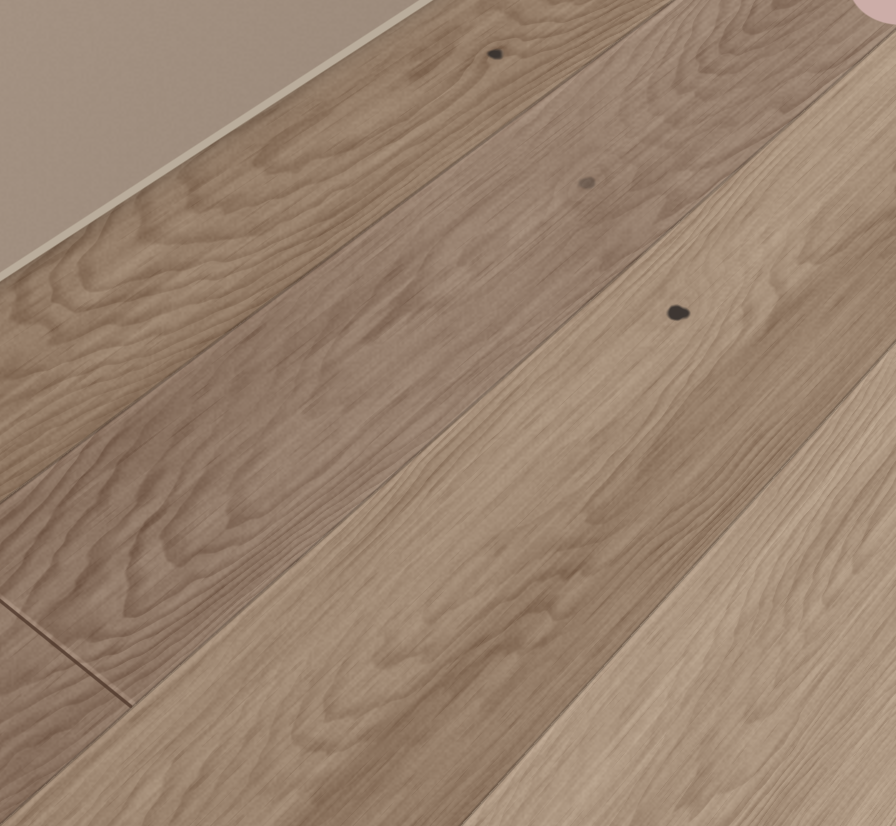
This texture is drawn by a WebGL 2 fragment shader. Its source:

```glsl
#version 300 es
precision highp float;
// Oak floor planks running away in perspective beside a plain wall.
uniform vec2 u_resolution;
out vec4 outColor;

float hash(vec2 p) {
    return fract(sin(dot(p, vec2(127.1, 311.7))) * 43758.5453);
}

float noise(vec2 p) {
    vec2 i = floor(p), f = fract(p);
    f = f * f * (3.0 - 2.0 * f);
    return mix(mix(hash(i), hash(i + vec2(1, 0)), f.x),
               mix(hash(i + vec2(0, 1)), hash(i + vec2(1, 1)), f.x), f.y);
}

float segmentDistance(vec2 p, vec2 a, vec2 b) {
    vec2 ab = b - a;
    return length(p - a - ab * clamp(dot(p - a, ab) / dot(ab, ab), 0.0, 1.0));
}

// Late-wood line: slow rise to dark, quick return to pale.
float ringLine(float h) {
    float w = fract(h);
    return smoothstep(0.35, 0.85, w) * (1.0 - smoothstep(0.87, 1.0, w));
}

void main() {
    vec2 p = gl_FragCoord.xy / u_resolution.y;
    float pixel = 1.0 / u_resolution.y;

    // Every seam is a line through the vanishing point, named by its slope.
    vec2 vanish = vec2(2.763, 2.455);
    vec2 ray = vanish - p;
    float slope = ray.y / ray.x;
    float toUnits = ray.x / sqrt(1.0 + slope * slope);
    float along = length(ray);
    float seams[5] = float[5](0.65, 0.747, 0.888, 1.113, 1.48);
    float tones[4] = float[4](0.52, 0.46, 0.70, 0.80);

    int lane = 0;
    for (int i = 1; i < 4; i++) if (slope > seams[i]) lane = i;
    float id = float(lane);
    float across = (slope - seams[lane]) / (seams[lane + 1] - seams[lane]);
    float span = (seams[lane + 1] - seams[lane]) * 7.0;
    vec2 wood = vec2(across * span, along) + id * vec2(17.3, 9.1);

    // Height field whose contours are long nested arches.
    float bow = across - 0.25 - 0.3 * hash(vec2(id, 4.0));
    float height = 26.0 * span * bow * bow + 9.0 * along;
    height += 4.5 * noise(wood * vec2(2.5, 3.0)) + 1.0 * noise(wood * vec2(9.0, 10.0));
    height += 0.3 * noise(wood * vec2(30.0, 40.0));

    // One knot on each of three planks bends the contours around itself.
    float knotDark = 0.0, knotHalo = 0.0;
    for (int i = 0; i < 3; i++) {
        float n = float(i);
        vec2 knot = vec2(0.6 + 0.11 * n, 0.935 - 0.157 * n);
        vec2 grain = normalize(vanish - knot), e = p - knot;
        vec2 q = vec2(dot(e, grain), dot(e, vec2(-grain.y, grain.x)));
        float near = lane == i ? 1.0 : 0.0;
        float r = length(q * vec2(1.0, 1.9));
        height += near * (3.0 + n) * exp(-r * 16.0);
        knotHalo += near * exp(-r * 32.0);
        float size = 0.009 + 0.002 * n + 0.004 * (noise(e * 160.0 + n) - 0.5);
        float strength = i == 1 ? 0.3 : 0.9;
        knotDark += near * strength * (1.0 - smoothstep(size - 0.004, size + 0.002, length(e * vec2(0.9, 1.4))));
    }

    // Rings, straight fibres, pores and broad mottling.
    float patches = smoothstep(0.2, 0.8, noise(wood * vec2(3.0, 4.0) + 31.0));
    float rings = ringLine(height) * (0.3 + 0.7 * patches);
    float streaks = noise(wood * vec2(26.0, 2.5)) - 0.5;
    float fibres = noise(wood * vec2(65.0, 11.0)) - 0.5;
    float pores = smoothstep(0.68, 0.95, noise(wood * vec2(85.0, 22.0) + 7.0));
    float mottle = noise(wood * vec2(4.0, 2.2) + 53.0) - 0.5;
    float speckle = noise(p * 330.0) - 0.5;

    float tone = tones[lane] + 0.22 * (p.x - 0.5) + 0.28 * mottle;
    tone += 0.24 * streaks + 0.22 * fibres + 0.14 * speckle;
    tone -= (lane == 1 ? 0.36 : 0.28) * rings + 0.16 * pores + 0.22 * knotHalo;
    if (lane == 2) tone -= 0.28 * smoothstep(0.5, 0.62, across);
    vec3 color = mix(vec3(0.48, 0.38, 0.30), vec3(0.70, 0.615, 0.53), tone);
    color += vec3(0.0, 0.003, 0.016) * (lane == 1 ? 1.0 : 0.0);
    color = mix(color, vec3(0.20, 0.18, 0.17), clamp(knotDark, 0.0, 1.0));

    // Seams: a thin shadow with a pale bevel below it.
    for (int i = 1; i < 4; i++) {
        float d = (slope - seams[i]) * toUnits;
        color *= 1.0 - 0.16 * (1.0 - smoothstep(0.001, 0.001 + 1.5 * pixel, abs(d)));
        color += 0.045 * (1.0 - smoothstep(0.001, 0.005, abs(d - 0.005)));
    }

    // Butt joint across the second plank.
    float joint = segmentDistance(p, vec2(-0.02, 0.289), vec2(0.158, 0.145));
    float bevel = segmentDistance(p, vec2(-0.02, 0.294), vec2(0.161, 0.149));
    color += 0.07 * (1.0 - smoothstep(0.001, 0.004, bevel));
    color = mix(color, vec3(0.31, 0.22, 0.17), 0.8 * (1.0 - smoothstep(0.001, 0.003, joint)));

    // Skirting strip and wall above the floor.
    float rise = (seams[0] - slope) * toUnits;
    color *= 1.0 - 0.14 * exp(-max(-rise, 0.0) * 90.0);
    vec3 wall = vec3(0.625, 0.555, 0.495) + 0.04 * (p.y - 0.85) - 0.05 * (p.x - 0.2);
    wall += 0.012 * speckle;
    vec3 strip = vec3(0.73, 0.68, 0.61);
    color = mix(color, strip, smoothstep(-pixel, pixel, rise));
    color = mix(color, wall, smoothstep(0.008, 0.008 + 2.0 * pixel, rise));

    // Fold of pink cloth in the far corner.
    float cloth = length((p - vec2(1.09, 1.02)) * vec2(0.8, 1.0)) - 0.05;
    color = mix(color, vec3(0.80, 0.68, 0.66), 1.0 - smoothstep(-pixel, pixel, cloth));

    outColor = vec4(color, 1.0);
}
```
